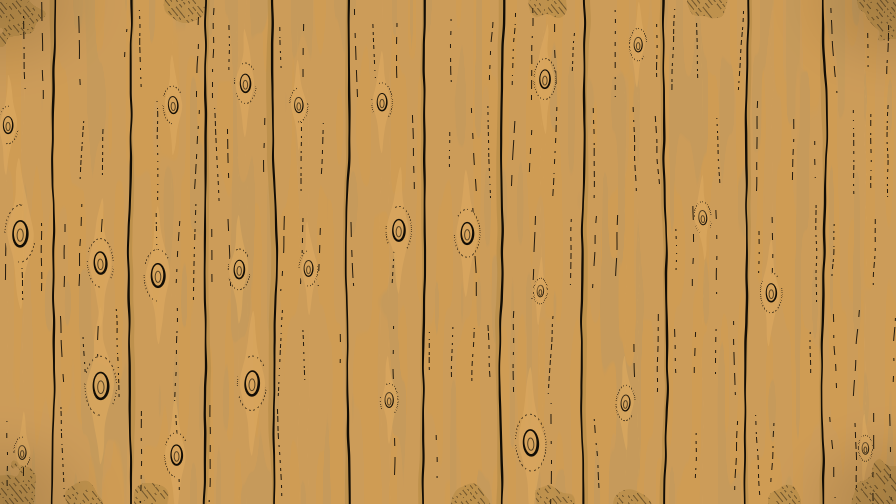
Give the GLSL for this texture, as a WebGL 2 fragment shader.

```glsl
#version 300 es
precision highp float;
// Cartoon wooden wall: twelve upright planks split by wobbling ink seams.
// Each plank gets hashed grain streaks, broken ink dashes and ringed knots;
// hatched stains sit along the top and bottom edges and in the corners.
uniform vec2 u_resolution;
out vec4 fragColor;

const vec3 WOOD = vec3(0.80, 0.61, 0.35);
const vec3 WARM = vec3(0.81, 0.61, 0.33);
const vec3 DULL = vec3(0.775, 0.605, 0.355);
const vec3 PALE = vec3(0.86, 0.66, 0.37);
const vec3 SHADE = vec3(0.72, 0.55, 0.28);
const vec3 INK = vec3(0.07, 0.05, 0.02);
const int SEAMS = 11;
const float FIRST_SEAM = 0.111;    // lengths are in canvas heights
const float PLANK_WIDTH = 0.1525;
const float SEAM_BULGE = 0.0165;   // uneven plank widths
const float SEAM_HALF = 0.0020;
const float STRIP_WIDTH = 0.013;
const float DASH_HALF = 0.0009;
const int KNOT_ROWS = 3;
const float KNOT_CHANCE = 0.68;
const vec2 DASH_CELLS = vec2(4.0, 5.0);
const float DASH_CHANCE = 0.5;
const float TAU = 6.2831853;

float pixel;

float hash(vec2 p) { return fract(sin(dot(p, vec2(127.1, 311.7))) * 43758.5453); }

float noise(vec2 p) {
  vec2 i = floor(p), f = fract(p);
  f = f * f * (3.0 - 2.0 * f);
  vec2 e = vec2(0.0, 1.0);
  return mix(mix(hash(i), hash(i + e.yx), f.x),
             mix(hash(i + e.xy), hash(i + e.yy), f.x), f.y);
}

// Coverage of a shape from its signed distance (negative inside)
float fill(float d) { return clamp(0.5 - d / pixel, 0.0, 1.0); }

// Coverage of a thin line, fading rather than widening below a pixel
float stroke(float d, float halfWidth) {
  return fill(abs(d) - max(halfWidth, 0.5 * pixel)) * min(1.0, 2.0 * halfWidth / pixel);
}

float ellipse(vec2 p, vec2 r) {
  float k = length(p / r);
  return (k - 1.0) * k / max(length(p / (r * r)), 1e-4);
}

float seamX(float i, float y) {
  float base = FIRST_SEAM + PLANK_WIDTH * i - SEAM_BULGE * (1.0 - cos(TAU * i / 10.0));
  return base + 0.014 * (noise(vec2(i * 7.3, y * 4.0)) - 0.5)
              + 0.003 * (noise(vec2(i * 3.1, y * 22.0)) - 0.5);
}

// Tilted run of broken strokes in each cell of a plank
float dashes(vec2 uv, float y, float width, float plank) {
  vec2 cell = floor(uv * DASH_CELLS);
  vec2 f = fract(uv * DASH_CELLS) - 0.5;
  vec2 id = cell + vec2(plank * 13.0, 5.0);
  float tilt = (hash(id + 0.3) - 0.5) * 0.6;
  float x = f.x - (hash(id + 0.7) - 0.5) * 0.4 - tilt * f.y;
  float line = stroke(x * width / DASH_CELLS.x, DASH_HALF);
  float along = y / mix(0.014, 0.06, pow(hash(id + 1.1), 2.0));
  float gap = step(fract(along), mix(0.15, 0.75, hash(id + floor(along))));
  float reach = step(abs(f.y), mix(0.2, 0.5, hash(id + 2.3)));
  return line * gap * reach * step(hash(id), DASH_CHANCE);
}

// Stain with rough outline: x is its area, y its dotted diagonal hatching
vec2 stain(vec2 p, vec2 centre, float radius) {
  float area = fill(length(p - centre) - radius * (0.6 + 0.7 * noise(p * 35.0)));
  float diagonal = (p.x + p.y * 0.8) / 0.011;
  float across = (fract(diagonal) - 0.5) * 0.0086;
  float dots = step(0.5, noise(vec2(floor(diagonal), (p.y - p.x) * 150.0)));
  return area * vec2(1.0, stroke(across, 0.0008) * dots);
}

void main() {
  vec2 p = gl_FragCoord.xy / u_resolution.y;
  float aspect = u_resolution.x / u_resolution.y;
  pixel = 1.0 / u_resolution.y;

  // Plank index, seam ink and the shaded strip on one side of each seam
  float plank = 0.0, ink = 0.0, shade = 0.0;
  for (int n = 0; n < SEAMS; n++) {
    float i = float(n), d = p.x - seamX(i, p.y);
    plank += step(0.0, d);
    ink = max(ink, stroke(d, SEAM_HALF * (0.75 + 0.5 * noise(vec2(i, p.y * 15.0)))));
    float side = hash(vec2(i, 4.0)) < 0.5 ? -1.0 : 1.0;
    float strip = STRIP_WIDTH * noise(vec2(i * 5.7, p.y * 5.0));
    shade = max(shade, fill(abs(d * side - 0.5 * strip) - 0.5 * strip));
  }
  float left = seamX(plank - 1.0, p.y), right = seamX(plank, p.y);
  float width = right - left, middle = 0.5 * (left + right);

  // Flat upright grain streaks
  vec3 color = WOOD;
  color = mix(color, WARM, smoothstep(0.60, 0.63, noise(vec2(p.x * 55.0, p.y * 4.0 + plank * 9.0))));
  color = mix(color, DULL, smoothstep(0.73, 0.76, noise(vec2(p.x * 60.0 + 70.0, p.y * 5.0))));
  color = mix(color, SHADE, shade * 0.7);

  // Knots: pale tapering halo, dotted outline, ink ring and inner ring
  float clear = 1.0, knotInk = 0.0;
  for (int n = 0; n < KNOT_ROWS; n++) {
    vec2 id = vec2(plank * 3.7, float(n) + 8.0);
    if (hash(id) > KNOT_CHANCE) continue;
    float size = mix(0.45, 1.05, hash(id + 0.4));
    float row = (float(n) + 0.5 + 0.5 * (hash(id + 0.9) - 0.5)) / float(KNOT_ROWS);
    vec2 q = p - vec2(middle + (hash(id + 1.7) - 0.5) * 0.06, row);
    float halo = size * (0.014 * sqrt(max(0.0, 1.0 - abs(q.y) / (0.15 * size))) - 0.001
                       + 0.013 * exp(-pow(q.y / (0.05 * size), 2.0)));
    float sway = 0.006 * (noise(vec2(plank, p.y * 18.0)) - 0.5);
    color = mix(color, PALE, 0.7 * fill(abs(q.x + sway) - halo));
    float outline = ellipse(q, vec2(0.030, 0.056) * size);
    float angle = atan(q.y, q.x);
    float dots = step(fract(angle * 6.0), 0.45) * step(0.35, noise(vec2(angle * 1.5 + 9.0, plank)));
    float weight = mix(0.0007, 0.0021, smoothstep(0.45, 1.0, size)) * (1.0 + 0.3 * cos(angle + 0.8));
    float ring = stroke(ellipse(q, vec2(0.014, 0.025) * size), weight);
    float inner = stroke(ellipse(q + vec2(0.0, 0.003), vec2(0.006, 0.012) * size), 0.0008);
    knotInk = max(knotInk, max(max(ring, inner * 0.8), 0.8 * dots * stroke(outline, 0.0008)));
    clear *= 1.0 - fill(outline);
  }
  vec2 uv = vec2((p.x - left) / width, p.y);
  ink = max(ink, max(knotInk, clear * dashes(uv, p.y, width, plank)));

  // Stains at the plank ends and corners, then soft corner darkening
  float end = step(0.5, p.y);
  vec2 stainId = vec2(plank, end + 21.0);
  float present = step(hash(stainId), mix(0.5, 0.3, end));
  vec2 spot = stain(p, vec2(middle + (hash(stainId + 0.5) - 0.5) * 0.08, end), 0.040 * present);
  vec2 corner = vec2(step(0.5 * aspect, p.x) * aspect, end);
  spot = max(spot, stain(p, corner, 0.08));
  color = mix(color, SHADE, spot.x * 0.7);
  ink = max(ink, spot.y * 0.55);
  color *= 1.0 - 0.12 * smoothstep(0.2, 0.0, length((p - corner) * vec2(0.8, 1.0)));
  fragColor = vec4(mix(color, INK, ink), 1.0);
}
```
